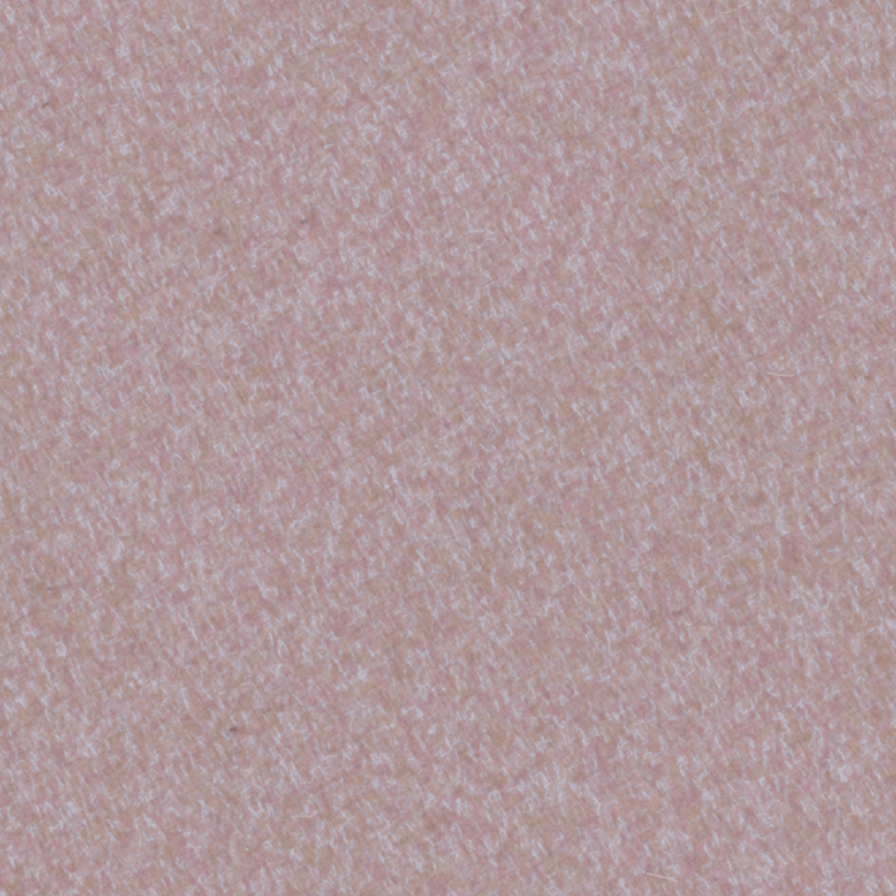
Write a WebGL 2 fragment shader that draws this texture.

```glsl
#version 300 es
precision highp float;
// Close view of fair skin: a mottled pink and tan ground, fine crossing
// creases, and many small thin glossy flecks in a few leaning directions.
// Value noise makes the ground; jittered grids scatter flecks, hairs, spots.

uniform vec2 u_resolution;
out vec4 fragColor;

const vec3 TAN   = vec3(0.668, 0.562, 0.522);
const vec3 PINK  = vec3(0.678, 0.538, 0.568);
const vec3 GLOSS = vec3(0.705, 0.675, 0.712);
const vec3 HAIR  = vec3(0.770, 0.720, 0.700);
const vec3 SPOT  = vec3(0.500, 0.330, 0.310);

const float STEEP = -1.02;   // main lean, falling to the right
const float UPRIGHT = -1.50;
const float SHALLOW = 0.55;  // rising to the right

vec2 hash2(vec2 p) {
  vec3 q = fract(p.xyx * vec3(0.1031, 0.1030, 0.0973));
  q += dot(q, q.yzx + 33.33);
  return fract((q.xx + q.yz) * q.zy);
}

vec2 rotate(vec2 p, float a) {
  float c = cos(a), s = sin(a);
  return vec2(c * p.x + s * p.y, c * p.y - s * p.x);
}

float noise(vec2 p) {
  vec2 i = floor(p), f = fract(p);
  f = f * f * (3.0 - 2.0 * f);
  float low = mix(hash2(i).x, hash2(i + vec2(1, 0)).x, f.x);
  float high = mix(hash2(i + vec2(0, 1)).x, hash2(i + vec2(1, 1)).x, f.x);
  return mix(low, high, f.y);
}

float fbm(vec2 p) {
  float sum = 0.0, amp = 0.533;
  for (int i = 0; i < 4; i++) {
    sum += amp * noise(p);
    p = rotate(p, 0.6) * 2.03 + 17.3;
    amp *= 0.5;
  }
  return sum;
}

// Noise drawn out along one direction
float fibre(vec2 p, float angle, vec2 freq) {
  return noise(rotate(p, angle) * freq + 40.0);
}

// Thin lines where stretched noise crosses its middle value
float crease(vec2 p, float angle, vec2 freq) {
  return 1.0 - smoothstep(0.0, 0.16, abs(fibre(p, angle, freq) - 0.5));
}

// Soft, slightly bent strokes, one per chosen cell; size = half length, width
float strokes(vec2 p, float cells, float angle, float spread, vec2 size,
              float density, float seed) {
  vec2 home = floor(p * cells);
  float cover = 0.0;
  for (int y = -1; y <= 1; y++) {
    for (int x = -1; x <= 1; x++) {
      vec2 id = home + vec2(x, y);
      vec2 place = hash2(id + seed);
      vec2 kind = hash2(id + seed + 71.7);
      vec2 form = hash2(id + seed + 133.1);
      vec2 q = rotate(p - (id + place) / cells, angle + spread * (kind.y - 0.5));
      float halfLen = size.x * mix(0.4, 1.0, form.x);
      q.y += (form.y - 0.5) * 0.5 * q.x * q.x / size.x;
      q.x -= clamp(q.x, -halfLen, halfLen);
      float stroke = exp(-dot(q, q) / (size.y * size.y));
      cover = max(cover, stroke * step(kind.x, density) * mix(0.4, 1.0, place.x));
    }
  }
  return cover;
}

void main() {
  vec2 p = gl_FragCoord.xy / min(u_resolution.x, u_resolution.y);

  // Ground: faint broad patches and small mottling between tan and pink
  float patches = fbm(p * 5.0 + 3.0) - 0.5;
  float mottle = fbm(p * 75.0 + 9.0) - 0.5;
  vec3 col = mix(TAN, PINK, clamp(0.5 + 0.7 * patches + 2.0 * mottle, 0.0, 1.0));

  // Sheen: small facets stretched along the three leaning directions
  float facets = 0.40 * fibre(p, STEEP, vec2(75, 190))
               + 0.30 * fibre(p, UPRIGHT, vec2(85, 190))
               + 0.30 * fibre(p, SHALLOW, vec2(85, 180));
  float sheen = smoothstep(0.22, 0.82, facets);

  // Flecks of gloss
  float flecks = strokes(p, 72.0, STEEP, 0.7, vec2(0.0075, 0.0015), 0.8, 5.0);
  flecks += 0.8 * strokes(p, 70.0, UPRIGHT, 0.6, vec2(0.0065, 0.0017), 0.6, 211.0);
  flecks += 0.8 * strokes(p, 76.0, SHALLOW, 0.9, vec2(0.0052, 0.0014), 0.65, 397.0);
  float glossy = 0.64 * sheen + 0.72 * flecks * (0.35 + sheen);
  col = mix(col, GLOSS, clamp(glossy, 0.0, 1.15));

  // Creases and fine grain
  float lines = crease(p, STEEP, vec2(30, 130)) + 0.8 * crease(p, SHALLOW, vec2(34, 125));
  col *= 1.0 - vec3(0.030, 0.044, 0.044) * lines;
  float grain = noise(p * 330.0) + 0.7 * noise(rotate(p, STEEP) * vec2(130, 300)) - 0.85;
  col *= 1.022 + 0.075 * grain + 0.03 * patches;

  // Sparse pores and pale hairs
  float spots = strokes(p, 7.0, SHALLOW, 1.2, vec2(0.0040, 0.0026), 0.16, 509.0);
  float halo = strokes(p, 7.0, SHALLOW, 1.2, vec2(0.0120, 0.0090), 0.16, 509.0);
  float hairs = strokes(p, 8.0, -0.1, 1.2, vec2(0.0180, 0.0013), 0.10, 613.0);
  col = mix(col, SPOT, 0.50 * spots * (0.6 + sheen) + 0.16 * halo);
  col = mix(col, HAIR, 0.75 * hairs);

  fragColor = vec4(col, 1.0);
}
```
